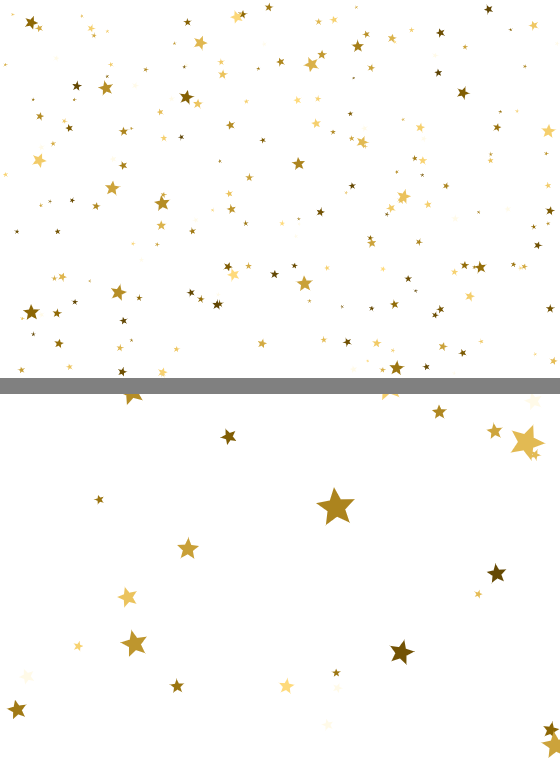
Top: the whole. Bottom: its middle third, enlarged.
A Shadertoy shader for this pattern:

```glsl
const float PI = 3.14159;
const vec3 PAPER = vec3(1.0);
const vec3 BRONZE = vec3(0.35, 0.25, 0.01);
const vec3 OCHRE = vec3(0.56, 0.41, 0.02);
const vec3 GOLD = vec3(0.77, 0.61, 0.20);
const vec3 HONEY = vec3(0.92, 0.76, 0.36);
const vec3 LEMON = vec3(1.0, 0.86, 0.49);
const vec3 CREAM = vec3(1.0, 0.98, 0.91);

float hash(vec2 p, float seed) {
    return fract(sin(dot(p, vec2(127.1, 311.7)) + seed * 74.7) * 43758.5453);
}

// Signed distance to a five-pointed star, folded onto half of one arm
float starDistance(vec2 p, float radius) {
    float sector = PI / 5.0;
    float angle = mod(atan(p.x, p.y) + sector, 2.0 * sector) - sector;
    vec2 folded = length(p) * vec2(cos(angle), abs(sin(angle)));
    vec2 tip = vec2(radius, 0.0);
    vec2 valley = 0.46 * radius * vec2(cos(sector), sin(sector));
    vec2 edge = valley - tip;
    return dot(folded - tip, normalize(vec2(edge.y, -edge.x)));
}

// Metallic ramp from dark bronze to pale lemon
vec3 goldTone(float t) {
    float s = t * 4.0;
    vec3 tone = mix(BRONZE, OCHRE, clamp(s, 0.0, 1.0));
    tone = mix(tone, GOLD, clamp(s - 1.0, 0.0, 1.0));
    tone = mix(tone, HONEY, clamp(s - 2.0, 0.0, 1.0));
    return mix(tone, LEMON, clamp(s - 3.0, 0.0, 1.0));
}

// One jittered grid of stars; whole cells fit the canvas so none are cut off
vec3 starLayer(vec3 base, vec2 p, vec2 canvas, float cellSize, float density,
               vec2 radii, float paleness, float seed) {
    vec2 cells = max(round(canvas / cellSize), vec2(1.0));
    vec2 cell = canvas / cells;
    vec2 id = floor(p / cell);
    if (hash(id, seed) > density) return base;

    float radius = mix(radii.x, radii.y, hash(id, seed + 1.0));
    vec2 jitter = vec2(hash(id, seed + 2.0), hash(id, seed + 3.0));
    vec2 margin = vec2(radius * 1.15);
    vec2 center = id * cell + mix(margin, cell - margin, jitter);

    float tilt = (hash(id, seed + 4.0) - 0.5) * 0.85;
    mat2 turn = mat2(cos(tilt), sin(tilt), -sin(tilt), cos(tilt));
    float d = starDistance(turn * (p - center), radius);
    float coverage = clamp(0.5 - d * iResolution.y, 0.0, 1.0);

    vec3 tone = mix(goldTone(hash(id, seed + 5.0)), CREAM, paleness);
    return mix(base, tone, coverage);
}

void mainImage(out vec4 fragColor, in vec2 fragCoord) {
    vec2 p = fragCoord / iResolution.y;
    vec2 canvas = vec2(iResolution.x / iResolution.y, 1.0);
    vec3 color = PAPER;

    // Barely visible cream stars
    color = starLayer(color, p, canvas, 0.22, 0.45, vec2(0.004, 0.010), 1.0, 11.0);
    // Specks, small, medium and large gold stars
    color = starLayer(color, p, canvas, 0.125, 0.50, vec2(0.0036, 0.0052), 0.0, 23.0);
    color = starLayer(color, p, canvas, 0.110, 0.55, vec2(0.0060, 0.0095), 0.0, 37.0);
    color = starLayer(color, p, canvas, 0.130, 0.60, vec2(0.0100, 0.0135), 0.0, 53.0);
    color = starLayer(color, p, canvas, 0.195, 0.60, vec2(0.0160, 0.0225), 0.0, 71.0);

    fragColor = vec4(color, 1.0);
}
```
